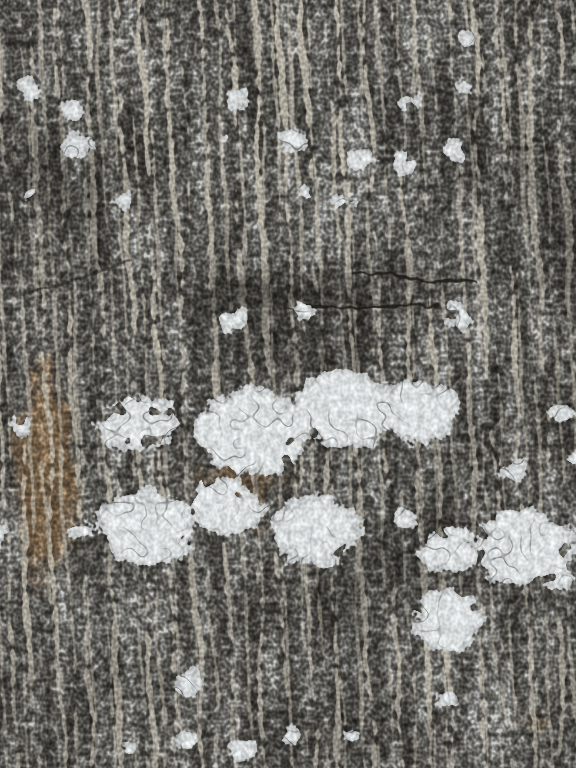
Give the GLSL for this texture, as a WebGL 2 fragment shader.

```glsl
#version 300 es
precision highp float;

uniform vec2 u_resolution;
out vec4 outColor;

vec2 hash(vec2 cell) {
  uvec2 v = uvec2(ivec2(cell) + 4096);
  v = v * 1664525u + 1013904223u;
  v.x += v.y * 1664525u;
  v.y += v.x * 1664525u;
  v ^= v >> 16u;
  v.x += v.y * 1664525u;
  v.y += v.x * 1664525u;
  v ^= v >> 16u;
  return vec2(v >> 8u) / 16777216.0;
}

float corner(vec2 cell, vec2 offset) {
  float angle = 6.28318 * hash(cell).x;
  return dot(vec2(cos(angle), sin(angle)), offset);
}

// Gradient noise, roughly -1 to 1
float noise(vec2 p) {
  vec2 i = floor(p), f = p - i;
  vec2 w = f * f * f * (f * (f * 6.0 - 15.0) + 10.0);
  vec2 e = vec2(1.0, 0.0);
  float low = mix(corner(i, f), corner(i + e, f - e), w.x);
  float high = mix(corner(i + e.yx, f - e.yx), corner(i + 1.0, f - 1.0), w.x);
  return 1.4 * mix(low, high, w.y);
}

float blob(vec2 p, vec2 center, vec2 radius) {
  vec2 d = (p - center) / radius;
  return exp(-dot(d, d));
}

// Broken, wandering vertical ridges, one per column
float ridges(vec2 p, float spacing, float width, float seed, float rough) {
  float x = (p.x + 0.05 * p.y) / spacing;
  float id = floor(x);
  float key = id * 5.37 + seed;
  float center = 0.5 + 0.35 * (hash(vec2(id, seed)).x - 0.5)
               + 0.22 * noise(vec2(key, p.y * 9.0));
  float dist = abs(x - id - center) * spacing;
  float presence = 0.55 + 0.9 * noise(vec2(key, p.y * 5.0 + seed))
                 + 0.5 * noise(vec2(key, p.y * 32.0)) + 0.65 * rough;
  float halfWidth = width * clamp(presence, 0.0, 1.3);
  return smoothstep(0.0015, -0.0015, dist - halfWidth) * smoothstep(0.1, 0.5, presence);
}

float lichenDensity(vec2 p, float scattered) {
  float colony = 1.6 * blob(p, vec2(0.30, 0.38), vec2(0.20, 0.13))
               + 1.5 * blob(p, vec2(0.60, 0.18), vec2(0.06));
  return mix(0.015 + colony, 0.17, scattered);
}

// Signed depth inside the nearest lichen disc, positive within
float lichen(vec2 p, float size, float radius, float scattered, float seed) {
  vec2 home = floor(p / size);
  float depth = -1.0;
  for (int y = -1; y <= 1; y++) {
    for (int x = -1; x <= 1; x++) {
      vec2 cell = home + vec2(x, y);
      vec2 shape = hash(cell + seed + 71.0);
      vec2 center = (cell + 0.5 + 0.5 * (hash(cell + seed) - 0.5)) * size;
      float chance = lichenDensity((cell + 0.5) * size, scattered);
      float r = radius * mix(0.65, 1.3, shape.x);
      vec2 d = (p - center) * vec2(mix(0.8, 1.1, shape.y), 1.15);
      if (hash(cell + seed + 153.0).x < chance) depth = max(depth, r - length(d));
    }
  }
  return depth;
}

// Ragged dark fissure along a segment
float fissure(vec2 p, vec2 a, vec2 b, float width) {
  p.y += 0.006 * noise(p * 24.0) + 0.003 * noise(p * 80.0);
  float t = clamp(dot(p - a, b - a) / dot(b - a, b - a), 0.0, 1.0);
  float w = width * (0.7 + 0.8 * noise(p * vec2(30.0, 8.0)));
  return smoothstep(0.0015, -0.0015, length(p - mix(a, b, t)) - w);
}

void main() {
  vec2 p = gl_FragCoord.xy / u_resolution.y;
  float fine = noise(p * vec2(230.0, 200.0));
  float grain = noise(p * vec2(105.0, 80.0) + 17.0);
  float cloud = noise(p * 6.0 + 3.0);
  float band = noise(p * vec2(44.0, 8.0) + 9.0);
  float flake = noise(p * vec2(55.0, 170.0) + 31.0);

  // Bark ground
  float scar = blob(p, vec2(0.37, 0.62), vec2(0.13, 0.028))
             + 0.7 * blob(p, vec2(0.42, 0.545), vec2(0.06, 0.035));
  float relief = 0.58 * fine + 0.55 * grain + 0.45 * band + 0.32 * cloud + 0.35 * flake;
  float tone = 0.335 * exp(relief - scar * (0.5 + 0.6 * noise(p * 28.0)));
  tone = min(tone, 0.8);
  vec3 color = tone * mix(vec3(1.03, 1.0, 0.93), vec3(0.99, 1.0, 0.99), smoothstep(0.15, 0.65, tone));

  // Brown stains
  float stain = blob(p, vec2(0.06, 0.38), vec2(0.042, 0.14))
              + 0.5 * blob(p, vec2(0.31, 0.37), vec2(0.09, 0.07))
              + 0.4 * blob(p, vec2(0.69, 0.06), vec2(0.04, 0.02));
  stain = smoothstep(0.25, 0.65, stain + 0.25 * noise(p * vec2(32.0, 18.0)) + 0.1 * grain);
  color = mix(color, vec3(0.46, 0.36, 0.25) * (0.4 + 1.6 * tone), 0.75 * stain);

  // Pale ridges
  float ridge = max(ridges(p, 0.036, 0.0042, 5.0, grain),
                    0.75 * ridges(p, 0.023, 0.0027, 23.0, grain));
  ridge *= clamp(0.75 + 0.4 * cloud + 0.35 * blob(p, vec2(0.3, 0.9), vec2(0.15, 0.25)) - 0.5 * scar, 0.0, 1.0);
  color = mix(color, vec3(0.70, 0.68, 0.63) * (1.0 + 0.25 * fine), ridge);

  // Fissures
  float cut = max(fissure(p, vec2(0.46, 0.645), vec2(0.62, 0.632), 0.003),
                  fissure(p, vec2(0.37, 0.598), vec2(0.57, 0.604), 0.0025));
  cut = max(cut, 0.6 * fissure(p, vec2(0.03, 0.615), vec2(0.17, 0.66), 0.003));
  color = mix(color, vec3(0.11, 0.10, 0.08), 0.85 * cut);

  // Lichen crust
  float depth = max(lichen(p, 0.125, 0.053, 0.0, 0.0), lichen(p, 0.07, 0.014, 1.0, 300.0));
  depth += 0.010 * noise(p * 26.0) + 0.008 * noise(p * 70.0 + 5.0) + 0.003 * fine;
  float erosion = smoothstep(0.1, 0.7, noise(p * 55.0 + 13.0)) * smoothstep(-0.1, 0.4, noise(p * 7.0 + 40.0));
  depth -= 0.045 * erosion;
  float crackle = smoothstep(0.10, 0.0, abs(noise(p * 42.0 + 60.0))) * smoothstep(-0.2, 0.5, noise(p * 19.0));
  float crust = 0.87 + 0.10 * grain + 0.10 * fine - 0.28 * crackle;
  crust -= 0.12 * smoothstep(0.012, 0.0, depth);
  color = mix(color, crust * vec3(0.985, 1.0, 1.005), smoothstep(-0.0015, 0.002, depth));

  outColor = vec4(clamp(color, 0.0, 1.0), 1.0);
}
```
